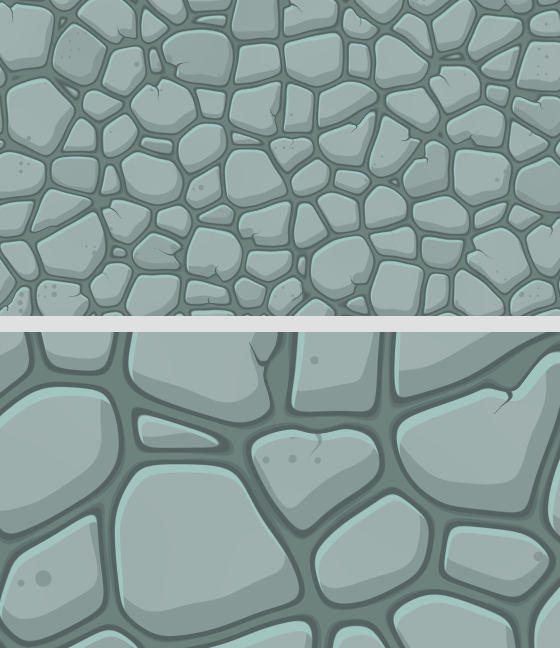
Top, the full canvas; bottom, a detail of the centre.
This texture is drawn by a WebGL 1 fragment shader. Its source:

```glsl
precision highp float;
// Cartoon stone wall: a weighted Voronoi diagram gives large and small stones,
// whose edge distances are smoothly joined to round the corners. The same
// distances, shifted up or down, give the lit rim and the shaded underside.

uniform vec2 u_resolution;

const vec2 SPACING = vec2(0.148, 0.122);
const float ROUNDING = 0.007;

const vec3 FACE = vec3(0.62, 0.69, 0.68);
const vec3 SHADE = vec3(0.53, 0.60, 0.59);
const vec3 RIM = vec3(0.63, 0.77, 0.75);
const vec3 OUTLINE = vec3(0.33, 0.39, 0.38);
const vec3 MORTAR = vec3(0.38, 0.45, 0.44);
const vec3 MORTAR_LIGHT = vec3(0.43, 0.51, 0.49);

vec2 hash2(vec2 c) {
  vec2 k = vec2(dot(c, vec2(127.1, 311.7)), dot(c, vec2(269.5, 183.3)));
  return fract(sin(k) * 43758.55);
}

float gradientDot(vec2 cell, vec2 offset) {
  float a = 6.2832 * hash2(cell).x;
  return dot(vec2(cos(a), sin(a)), offset);
}

float gradientNoise(vec2 p) {
  vec2 i = floor(p), f = fract(p);
  vec2 u = f * f * f * (f * (f * 6.0 - 15.0) + 10.0);
  float low = mix(gradientDot(i, f), gradientDot(i + vec2(1, 0), f - vec2(1, 0)), u.x);
  float high = mix(gradientDot(i + vec2(0, 1), f - vec2(0, 1)),
                   gradientDot(i + 1.0, f - 1.0), u.x);
  return mix(low, high, u.y);
}

// Stone centre in xy, weight (larger for bigger stones) in z
vec3 stoneSite(vec2 cell) {
  vec2 centre = (cell + 0.5 + 0.7 * (hash2(cell) - 0.5)) * SPACING;
  return vec3(centre, 0.8 * SPACING.x * SPACING.y * hash2(cell + 57.0).x);
}

float powerDistance(vec2 p, vec3 site) {
  vec2 d = p - site.xy;
  return dot(d, d) - site.z;
}

// Smooth coverage of the region where d is positive
float cover(float d) {
  float px = 0.8 / u_resolution.y;
  return smoothstep(-px, px, d);
}

// Wedge bitten out of the rim in direction dir from the centre
float notch(vec2 q, vec2 dir, float depth) {
  float across = abs(dot(q, vec2(-dir.y, dir.x)));
  return depth * smoothstep(0.01, 0.04, dot(q, dir)) * smoothstep(0.03, 0.0, across);
}

// Small round pits, grouped in patches
float pits(vec2 p) {
  vec2 cell = floor(p / 0.026);
  vec2 h = hash2(cell + 9.0);
  float radius = mix(0.003, 0.009, h.y * h.y);
  vec2 centre = (cell + 0.5 + 0.3 * (h - 0.5)) * 0.026;
  float present = step(0.32, gradientNoise(cell * 0.19 + 4.0)) * step(0.35, h.x);
  return present * cover(radius - length(p - centre));
}

void main() {
  vec2 uv = gl_FragCoord.xy / u_resolution.y;
  vec2 p = uv + 0.013 * vec2(gradientNoise(uv * 9.0), gradientNoise(uv * 9.0 + 31.0));

  // Find the stone that owns this point
  vec2 base = floor(p / SPACING), owner = base;
  float nearest = 10.0;
  for (int y = -2; y <= 2; y++) {
    for (int x = -2; x <= 2; x++) {
      vec2 cell = base + vec2(x, y);
      float d = powerDistance(p, stoneSite(cell));
      if (d < nearest) { nearest = d; owner = cell; }
    }
  }
  vec3 site = stoneSite(owner);
  vec2 traits = hash2(owner + 23.0);
  float size = hash2(owner + 57.0).x;
  vec2 rimShift = vec2(-0.004, 0.0095) * mix(0.7, 1.1, size);
  vec2 shadeShift = vec2(0.010, -0.026) * mix(0.45, 1.2, size);

  // Rounded edge distances: at the point, and shifted for rim and shade
  vec3 sum = vec3(1e-9);
  for (int y = -3; y <= 3; y++) {
    for (int x = -3; x <= 3; x++) {
      if (x == 0 && y == 0) continue;
      vec3 other = stoneSite(owner + vec2(x, y));
      vec2 toOther = other.xy - site.xy;
      float gap = length(toOther);
      float d = 0.5 * (powerDistance(p, other) - nearest) / gap;
      vec2 n = toOther / gap;
      sum += exp(-(d - vec3(0.0, dot(n, rimShift), dot(n, shadeShift))) / ROUNDING);
    }
  }
  vec3 edge = -ROUNDING * log(sum);

  // Notches and cracks on some of the larger stones
  vec2 q = p - site.xy;
  float angle = 6.2832 * traits.x;
  vec2 dir = vec2(cos(angle), sin(angle));
  float marked = step(0.5, traits.y) * smoothstep(0.35, 0.6, size);
  float depth = 0.02 * marked;
  edge -= vec3(notch(q, dir, depth), notch(q + rimShift, dir, depth),
               notch(q + shadeShift, dir, depth));
  vec3 stone = edge - 0.0095;
  float bend = dot(q, vec2(-dir.y, dir.x)) + 0.004 * sin(stone.x * 130.0);
  float crack = marked * step(0.0, dot(q, dir))
              * cover(0.0028 * (1.0 - stone.x / 0.032) - abs(bend));

  // Stone face, underside, pits and rim
  float wobble = gradientNoise(uv * 13.0 + 7.0);
  vec3 face = mix(FACE, SHADE, 0.45 * step(0.82, hash2(owner + 71.0).y));
  face += 0.012 * gradientNoise(uv * 5.0);
  vec3 shade = SHADE - 0.25 * (FACE - face);
  vec3 color = mix(face, shade, max(cover(-stone.z - 0.012 * wobble), pits(uv)));
  color = mix(color, RIM, cover(-stone.y + 0.003 * wobble));
  color = mix(color, OUTLINE, crack);

  // Outline and two-tone mortar
  float seam = 0.0025 + 0.009 * gradientNoise(uv * 11.0 + 50.0);
  vec3 joint = mix(MORTAR, MORTAR_LIGHT, cover(seam - edge.x));
  joint = mix(joint, OUTLINE, cover(edge.x - 0.0042));
  gl_FragColor = vec4(mix(joint, color, cover(stone.x)), 1.0);
}
```
